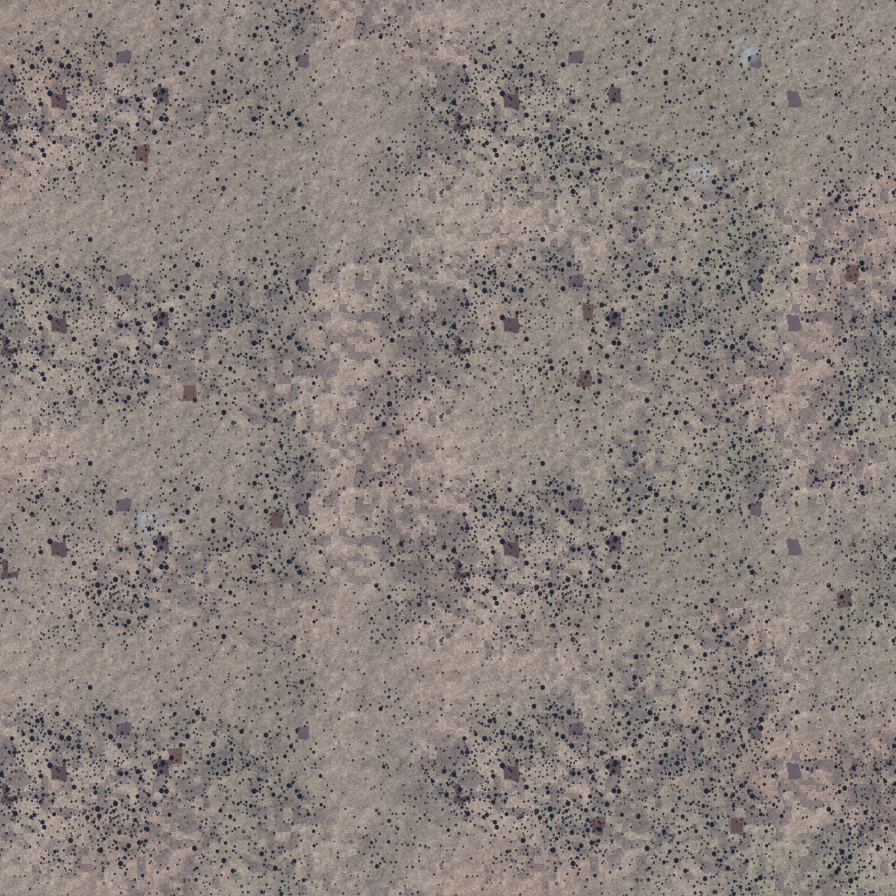
Write a three.js fragment shader that draws this texture.

```glsl
varying vec2 vUv;

float hash(vec2 p) {
  return fract(sin(dot(p, vec2(12.9898, 78.233))) * 43758.5453);
}

// Value noise that wraps after "period" cells
float noise(vec2 p, vec2 period) {
  vec2 i = floor(p), f = fract(p);
  f = f * f * (3.0 - 2.0 * f);
  vec2 a = mod(i, period), b = mod(i + 1.0, period);
  return mix(mix(hash(a), hash(vec2(b.x, a.y)), f.x),
             mix(hash(vec2(a.x, b.y)), hash(b), f.x), f.y);
}

float fbm(vec2 p, vec2 period) {
  float sum = 0.0, amp = 0.533;
  for (int i = 0; i < 4; i++) {
    sum += amp * noise(p, period);
    p *= 2.0;
    period *= 2.0;
    amp *= 0.5;
  }
  return sum;
}

// Scattered round shrubs, one candidate per cell
float shrubs(vec2 tile, vec2 count, float radius, float density, float seed) {
  vec2 g = tile * count, id = floor(g);
  float soft = 0.0016 * count.x, ink = 0.0;
  for (int y = -1; y <= 1; y++) {
    for (int x = -1; x <= 1; x++) {
      vec2 cell = id + vec2(x, y);
      vec2 key = mod(cell, count) + seed;
      vec2 d = g - cell - vec2(hash(key), hash(key + 17.3));
      float r = radius * mix(0.45, 1.0, hash(key + 31.7));
      float pick = hash(key + 53.1);
      float dot0 = 1.0 - smoothstep(r - soft, r + soft, length(d * vec2(1.0, 0.9)));
      ink = max(ink, dot0 * smoothstep(pick, pick + 0.06, density));
    }
  }
  return ink;
}

float box(vec2 p, vec2 halfSize) {
  vec2 d = abs(p) - halfSize;
  return 1.0 - smoothstep(-0.001, 0.0012, max(d.x, d.y));
}

void main() {
  // Two repeats across, four down
  vec2 size = vec2(0.505, 0.25);
  vec2 tile = vUv / size, q = mod(vUv, size), repeatId = floor(tile);
  vec2 open = vec2(997.0);

  // Large variation that ignores the repeat
  float wear = smoothstep(0.46, 0.68, fbm(vUv * vec2(5.0, 8.0) + 41.0, open));
  float warmth = fbm(vUv * 7.0 + 83.0, open);
  float east = smoothstep(0.45, 1.0, vUv.x);

  // Ground
  float land = fbm(tile * vec2(8.0, 4.0), vec2(8.0, 4.0));
  float detail = fbm(tile * vec2(48.0, 24.0), vec2(48.0, 24.0));
  float lit = fbm(tile * vec2(48.0, 24.0) + vec2(0.3, -0.3), vec2(48.0, 24.0));
  float pale = exp(-pow(min(q.x, size.x - q.x) / 0.09, 2.0));
  float shade = smoothstep(0.3, 0.7, land + 0.35 * (detail - 0.5) - 0.12 * pale);
  vec3 color = mix(vec3(0.68, 0.615, 0.585), vec3(0.56, 0.525, 0.505), shade);
  color = mix(color, vec3(0.57, 0.57, 0.51),
              (0.2 + 0.4 * east) * smoothstep(0.45, 0.65, 1.0 - warmth));
  color = mix(color, vec3(0.63, 0.54, 0.5), 0.4 * smoothstep(0.52, 0.7, warmth));

  // Ragged, blocky plots
  vec2 blocks = vec2(56.0, 28.0);
  vec2 block = mod(floor(tile * blocks + 0.7 * (detail - 0.5)), blocks);
  float patches = fbm(tile * vec2(12.0, 6.0), vec2(12.0, 6.0));
  float plots = smoothstep(0.52, 0.68,
      0.6 * patches + 0.3 * hash(block + 7.0) + 0.5 * (detail - 0.5) + 0.11);
  color = mix(color, vec3(0.43, 0.4, 0.425), 0.6 * plots * (1.0 - 0.65 * wear));

  // Worn areas, relief and grain
  color = mix(color, vec3(0.57, 0.53, 0.505), 0.5 * wear);
  color *= 1.0 + 0.35 * (detail - lit);
  color *= 0.98 + 0.2 * (noise(tile * vec2(300.0, 150.0), vec2(300.0, 150.0)) - 0.5);

  // Dark fields kept in every repeat
  vec2 ragged = q + 0.006 * (vec2(detail, lit) - 0.5);
  float fields = box(ragged - vec2(0.066, 0.138), vec2(0.009, 0.008));
  fields = max(fields, box(ragged - vec2(0.181, 0.143), vec2(0.007, 0.009)));
  fields = max(fields, box(ragged - vec2(0.01, 0.108), vec2(0.009, 0.003)));
  fields = max(fields, box(ragged - vec2(0.005, 0.116), vec2(0.003, 0.01)));
  float purple = box(ragged - vec2(0.138, 0.186), vec2(0.007, 0.006));
  purple = max(purple, box(ragged - vec2(0.338, 0.182), vec2(0.006, 0.007)));
  purple = max(purple, box(ragged - vec2(0.381, 0.14), vec2(0.007, 0.009)) * repeatId.x);
  color = mix(color, vec3(0.34, 0.275, 0.31), 0.85 * fields);
  color = mix(color, vec3(0.34, 0.31, 0.37), 0.75 * purple);

  // Stray fields and pale blue scars
  vec2 cell = floor(vUv * 8.0), local = fract(vUv * 8.0) / 8.0;
  vec2 spot = local - 0.025 - 0.075 * vec2(hash(cell + 3.0), hash(cell + 9.0));
  spot += 0.008 * (vec2(detail, lit) - 0.5);
  float stray = box(spot, vec2(0.007, 0.009)) * step(0.8, hash(cell + 21.0));
  color = mix(color, vec3(0.37, 0.28, 0.29), 0.75 * stray);
  float scar = exp(-dot(spot, spot) / 0.00018) * step(hash(cell + 21.0), 0.07);
  color = mix(color, vec3(0.66, 0.69, 0.73), scar * smoothstep(0.3, 0.6, detail));

  // Shrubs, thickest around the dark fields
  float grove = exp(-dot((q - vec2(0.12, 0.12)) / vec2(0.1, 0.07),
                         (q - vec2(0.12, 0.12)) / vec2(0.1, 0.07)));
  float density = 0.13 + 0.85 * (land - 0.45) + 0.24 * grove + 0.1 * east;
  density = clamp(density, 0.05, 0.6) * (1.0 - 0.55 * wear);
  float large = shrubs(tile, vec2(56.0, 28.0), 0.32, density, 5.0);
  float small = shrubs(tile, vec2(120.0, 60.0), 0.36, density + 0.06, 71.0);
  color = mix(color, vec3(0.1, 0.135, 0.19), max(0.92 * large, 0.78 * small));

  gl_FragColor = vec4(color, 1.0);
}
```
